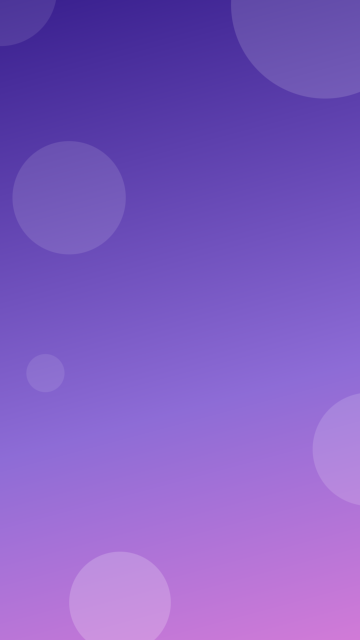
Give the GLSL for this background, as a WebGL 2 fragment shader.

```glsl
#version 300 es
precision highp float;
// A tilted three-colour dusk gradient, indigo to violet to orchid,
// with translucent white discs floating over it. Each disc is a
// distance function blended in turn; lengths are in canvas heights.

uniform vec2 u_resolution;
out vec4 fragColor;

const vec3 INDIGO = vec3(0.220, 0.120, 0.555);
const vec3 VIOLET = vec3(0.555, 0.423, 0.840);
const vec3 ORCHID = vec3(0.820, 0.480, 0.845);
const vec3 DISC_COLOR = vec3(1.0);
const float TILT = 0.262;        // gradient tilt from vertical, radians
const float MIDDLE_STOP = 0.625; // where the gradient reaches violet

// Discs: centre x, centre y, radius, opacity
const int DISC_COUNT = 6;
const vec4 DISCS[DISC_COUNT] = vec4[](
  vec4(0.001, 1.016, 0.088, 0.10),
  vec4(0.508, 0.993, 0.147, 0.15),
  vec4(0.108, 0.691, 0.0885, 0.12),
  vec4(0.071, 0.417, 0.0298, 0.10),
  vec4(0.577, 0.298, 0.0885, 0.15),
  vec4(0.1875, 0.0586, 0.0794, 0.20)
);

// Linear gradient whose ends touch opposite canvas corners
vec3 duskGradient(vec2 p, vec2 canvas) {
  vec2 axis = vec2(sin(TILT), -cos(TILT));
  float span = dot(abs(axis), canvas);
  float t = clamp(0.5 + dot(p - 0.5 * canvas, axis) / span, 0.0, 1.0);
  vec3 upper = mix(INDIGO, VIOLET, t / MIDDLE_STOP);
  vec3 lower = mix(VIOLET, ORCHID, (t - MIDDLE_STOP) / (1.0 - MIDDLE_STOP));
  return t < MIDDLE_STOP ? upper : lower;
}

// Antialiased disc coverage
float discMask(vec2 p, vec2 center, float radius, float edge) {
  return 1.0 - smoothstep(-edge, edge, length(p - center) - radius);
}

void main() {
  vec2 p = gl_FragCoord.xy / u_resolution.y;
  vec2 canvas = vec2(u_resolution.x / u_resolution.y, 1.0);
  float edge = 0.75 / u_resolution.y;

  vec3 color = duskGradient(p, canvas);
  for (int i = 0; i < DISC_COUNT; i++) {
    vec4 disc = DISCS[i];
    color = mix(color, DISC_COLOR, disc.w * discMask(p, disc.xy, disc.z, edge));
  }
  fragColor = vec4(color, 1.0);
}
```
